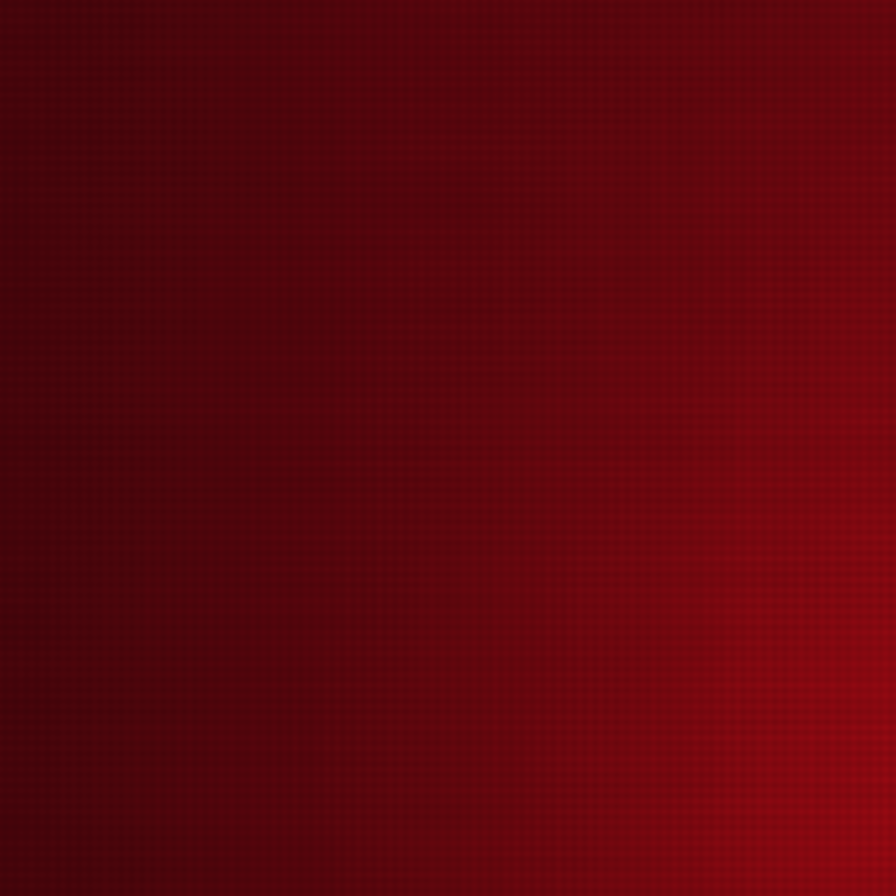
Reproduce this background procedurally as a WebGL 1 fragment shader.

```glsl
precision highp float;
// Dark red woven cloth, brightening toward a soft glow at the lower right.

uniform vec2 u_resolution;

const float THREADS = 85.0;
const vec3 SHADOW_RED = vec3(0.268, 0.017, 0.040);
const vec3 MID_RED = vec3(0.380, 0.023, 0.052);
const vec3 GLOW_RED = vec3(0.172, 0.010, 0.013);

float hash(vec2 p) {
    return fract(sin(dot(p, vec2(127.1, 311.7))) * 43758.5453);
}

// Smoothly interpolated random values on a unit grid
float valueNoise(vec2 p) {
    vec2 cell = floor(p);
    vec2 f = fract(p);
    f = f * f * (3.0 - 2.0 * f);
    float low = mix(hash(cell), hash(cell + vec2(1.0, 0.0)), f.x);
    float high = mix(hash(cell + vec2(0.0, 1.0)), hash(cell + vec2(1.0, 1.0)), f.x);
    return mix(low, high, f.y);
}

// Elliptical falloff around a centre
float softGlow(vec2 p, vec2 centre, vec2 radius) {
    vec2 d = (p - centre) / radius;
    return exp(-dot(d, d));
}

// Brightness of parallel threads: a regular ripple, uneven threads, wider streaks
float threadRipple(float across, float along, float seed) {
    float ripple = cos(6.28318 * across * THREADS);
    float strength = 0.7 + 0.6 * valueNoise(vec2(across * THREADS * 0.5, along * 9.0) + seed);
    float unevenness = valueNoise(vec2(across * THREADS, along * 6.0) + seed * 2.0) - 0.5;
    float streak = valueNoise(vec2(across * THREADS * 0.4, along * 4.0) + seed * 3.0) - 0.5;
    return ripple * strength + 1.2 * unevenness + 0.7 * streak;
}

void main() {
    vec2 uv = gl_FragCoord.xy / u_resolution;

    // Broad gradient and corner glow
    vec3 color = mix(SHADOW_RED, MID_RED, uv.x);
    color += GLOW_RED * softGlow(uv, vec2(1.08, 0.08), vec2(0.53, 0.58));

    // Crossed threads and faint mottling
    float weave = 0.025 * threadRipple(uv.x, uv.y, 13.0)
                + 0.031 * threadRipple(uv.y, uv.x, 47.0);
    float mottle = 0.016 * (valueNoise(uv * 14.0) - 0.5);
    color *= 1.0 + weave + mottle;

    gl_FragColor = vec4(color, 1.0);
}
```
